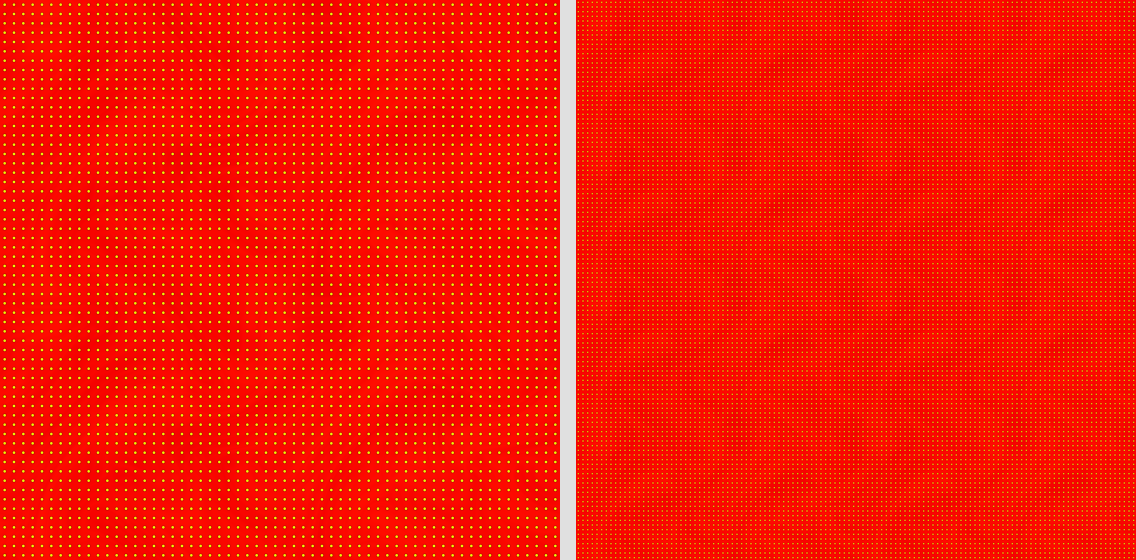
Left: one tile. Right: repeated 2 by 2.
This pattern is drawn by a Shadertoy shader. Its source:

```glsl
// Small yellow dots with soft dark rims in a square grid on faintly mottled red.

const float TAU = 6.2831853;

// Layered, warped sines with whole frequencies, so the mottling wraps; about -1 to 1.
float mottle(vec2 uv) {
    float sum = 0.0, weight = 0.4, freq = 2.0;
    for (int i = 0; i < 5; i++) {
        float phase = 1.7 * float(i);
        uv += 0.16 / freq * sin(TAU * freq * uv.yx + vec2(phase, 2.3 + phase * 1.9));
        vec2 wave = TAU * uv * vec2(freq + 1.0, freq);
        sum += weight * sin(wave.x + phase) * cos(wave.y - 2.0 * phase);
        sum += 0.5 * weight * sin(wave.x - wave.y + 3.1 * phase);
        weight *= 0.72;
        freq = floor(freq * 1.8) + 1.0;
    }
    return clamp(sum, -1.0, 1.0);
}

void mainImage(out vec4 fragColor, in vec2 fragCoord) {
    vec2 uv = fragCoord / iResolution.xy;
    float repeats = 60.0;
    float pixel = repeats / iResolution.y;
    float dist = length(fract(uv * repeats) - 0.5);

    // Red ground with slightly darker and more orange patches
    float cloud = mottle(uv);
    vec3 color = vec3(0.985, 0.028, 0.0) + cloud * vec3(0.025, 0.022, 0.0);

    // Soft dark rim around each dot
    float rim = 1.0 - smoothstep(0.12, 0.31, dist);
    color *= 1.0 - 0.2 * rim;

    // Yellow dot
    float dotMask = 1.0 - smoothstep(-0.65, 0.65, (dist - 0.135) / pixel);
    color = mix(color, vec3(0.915, 0.98, 0.03), dotMask);

    fragColor = vec4(clamp(color, 0.0, 1.0), 1.0);
}
```
